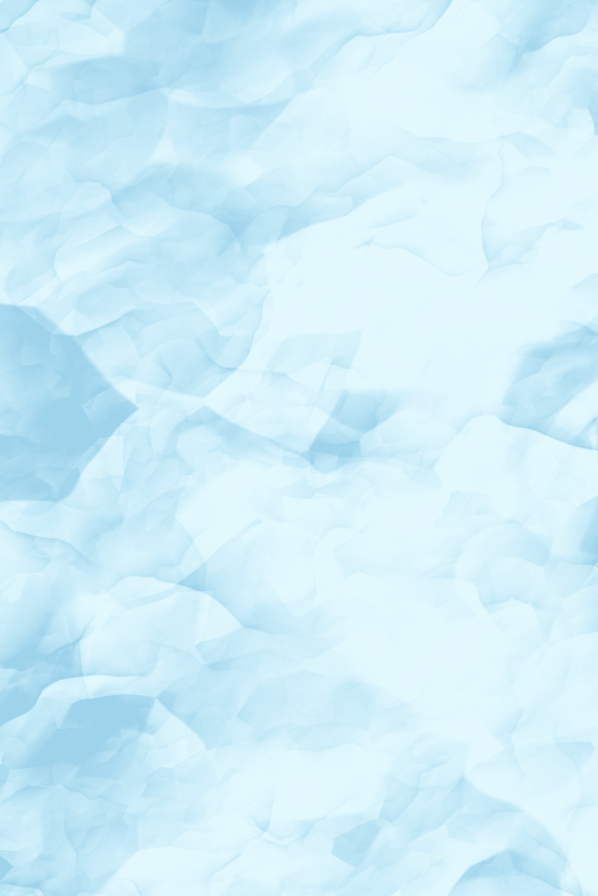
Reproduce this texture procedurally as a Shadertoy shader.

```glsl
// Crumpled pale blue paper: crisp tilted facets, sharp creases and fine fibres.

// Paper colours from lit to deepest shadow
const vec3 PALE = vec3(0.86, 0.96, 0.99);
const vec3 SKY  = vec3(0.80, 0.93, 0.98);
const vec3 SOFT = vec3(0.74, 0.90, 0.96);
const vec3 DEEP = vec3(0.64, 0.84, 0.93);

// Shade depths at which each colour is reached
const float PALE_AT = 0.025;
const float SKY_AT  = 0.085;
const float SOFT_AT = 0.145;
const float DEEP_AT = 0.235;

const float BASE_SHADE   = 0.028;
const float SIDE_SHADE   = 0.060;  // extra shade towards the upper left
const float LARGE_FACET  = 0.130;
const float MEDIUM_FACET = 0.105;
const float SMALL_FACET  = 0.065;
const float TINY_FACET   = 0.028;
const float CREASE_DEPTH = 0.230;
const float FIBRE_DEPTH  = 0.014;
const float EDGE_WIDTH   = 0.0026; // crease edge, in canvas widths

vec2 hash2(vec2 p) {
    vec3 q = fract(p.xyx * vec3(0.1031, 0.1030, 0.0973));
    q += dot(q, q.yzx + 33.33);
    return fract((q.xx + q.yz) * q.zy);
}

float noise(vec2 p) {
    vec2 i = floor(p), f = fract(p);
    f = f * f * (3.0 - 2.0 * f);
    float low  = mix(hash2(i).x, hash2(i + vec2(1, 0)).x, f.x);
    float high = mix(hash2(i + vec2(0, 1)).x, hash2(i + vec2(1, 1)).x, f.x);
    return mix(low, high, f.y);
}

vec2 rotate(vec2 p, float angle) {
    float c = cos(angle), s = sin(angle);
    return vec2(c * p.x + s * p.y, c * p.y - s * p.x);
}

// Blended cells, each a plane with its own tone and tilt
float facets(vec2 p, float seed) {
    vec2 cell = floor(p);
    float sharpness = mix(10.0, 110.0, smoothstep(0.2, 0.85, noise(p * 0.9 + seed)));
    float total = 0.0, weights = 1e-37;
    for (int j = -1; j <= 1; j++)
    for (int i = -1; i <= 1; i++) {
        vec2 id = cell + vec2(i, j);
        vec2 offset = p - id - mix(vec2(0.1), vec2(0.9), hash2(id + seed));
        vec2 tilt = hash2(id + seed + 37.0) * 2.4 - 1.2;
        float tone = hash2(id + seed + 71.0).x - 0.5;
        float weight = exp(sharpness * (0.35 - dot(offset, offset)));
        total += weight * (tone + dot(tilt, offset));
        weights += weight;
    }
    return total / weights;
}

// Scattered kinked folds: hard edge, fading shadow and a lit ridge
float creases(vec2 p, float scale, float seed) {
    vec2 q = p * scale;
    vec2 cell = floor(q);
    float wobble = 0.14 * (noise(q * 2.3 + seed) - 0.5) + 0.07 * (noise(q * 7.0) - 0.5);
    float edge = EDGE_WIDTH * scale;
    float shade = 0.0;
    for (int j = -1; j <= 1; j++)
    for (int i = -1; i <= 1; i++) {
        vec2 id = cell + vec2(i, j) + seed;
        vec2 form = hash2(id + 13.0), look = hash2(id + 29.0), turn = hash2(id + 53.0);
        float angle = 0.1 + (turn.x - 0.5) * 1.5 + 1.0 * step(0.68, turn.y);
        vec2 d = rotate(q - (id - seed) - hash2(id), angle);
        float kink = 0.3 * abs(fract(d.x * 1.1 + look.y) - 0.5) - 0.075;
        float across = d.y + (form.y - 0.5) * 0.5 * d.x * d.x + kink + wobble;
        across *= look.y < 0.3 ? -1.0 : 1.0;
        float taper = smoothstep(1.0, 0.2, abs(d.x) / mix(0.45, 0.95, form.x));
        float width = mix(0.05, 0.24, form.y) * (0.25 + 0.75 * taper);
        float side = smoothstep(-edge, edge, across);
        float shadow = side * exp(-max(across, 0.0) / width);
        float line = exp(-abs(across) / (edge * 1.5));
        float ridge = (1.0 - side) * exp(min(across, 0.0) / (width * 0.5));
        shade += look.x * taper * (0.75 * shadow + 0.28 * line - 0.25 * ridge);
    }
    return shade;
}

vec3 paperColour(float shade) {
    vec3 c = mix(PALE, SKY, min((shade - PALE_AT) / (SKY_AT - PALE_AT), 1.0));
    c = mix(c, SOFT, clamp((shade - SKY_AT) / (SOFT_AT - SKY_AT), 0.0, 1.0));
    return mix(c, DEEP, clamp((shade - SOFT_AT) / (DEEP_AT - SOFT_AT), 0.0, 1.2));
}

void mainImage(out vec4 fragColor, in vec2 fragCoord) {
    vec2 p = fragCoord / iResolution.x;

    // Uneven sheet, stretched along the main fold direction
    vec2 warp = vec2(noise(p * 5.0 + 3.0), noise(p * 5.0 + 17.0)) - 0.5;
    warp += 0.3 * (vec2(noise(p * 14.0 + 5.0), noise(p * 14.0 + 29.0)) - 0.5);
    vec2 sheet = rotate(p + 0.08 * warp, 0.5) * vec2(0.75, 1.2);

    // Broad light from the lower right
    float side = p.x - 0.08 - 0.42 * p.y + 0.3 * (noise(p * 2.5 + 8.0) - 0.5);
    float shade = BASE_SHADE + SIDE_SHADE * smoothstep(0.28, -0.22, side);

    // Planes from large to small, finer ones in crumpled patches
    float crumple = mix(0.35, 1.5, noise(p * 4.0 + 61.0));
    shade += LARGE_FACET * facets(sheet * 3.2, 5.0);
    shade += MEDIUM_FACET * facets(rotate(sheet, 0.5) * 6.5, 19.0);
    shade += SMALL_FACET * crumple * facets(sheet * 13.0, 43.0);
    shade += TINY_FACET * crumple * facets(rotate(sheet, 0.8) * 28.0, 91.0);

    // Folds from long to short
    shade += CREASE_DEPTH * creases(p, 2.7, 11.0);
    shade += CREASE_DEPTH * 0.75 * creases(p, 4.6, 47.0);
    shade += CREASE_DEPTH * 0.45 * creases(p, 8.5, 83.0);
    shade += CREASE_DEPTH * 0.22 * crumple * creases(p, 16.0, 131.0);

    // Fibres, then a soft limit at full light
    shade += FIBRE_DEPTH * (noise(p * vec2(170.0, 220.0)) - 0.5);
    shade = 0.02 * log(1.0 + exp(shade / 0.02));

    fragColor = vec4(paperColour(shade), 1.0);
}
```
